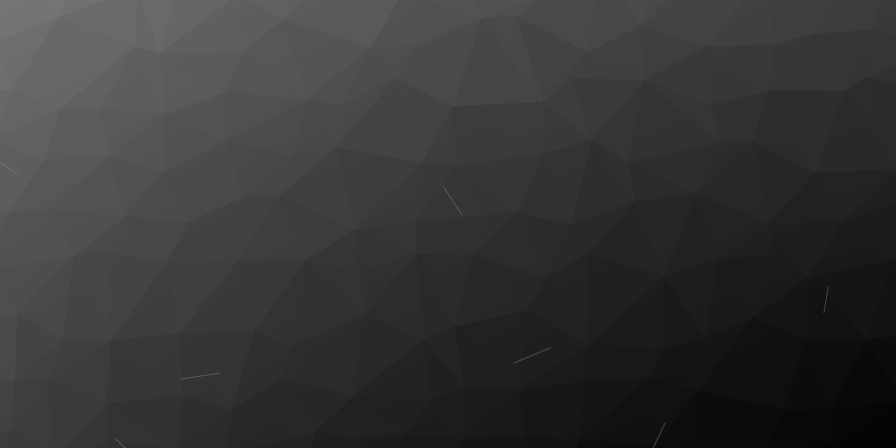
This background is drawn by a WebGL 1 fragment shader. Its source:

```glsl
precision highp float;

uniform vec2 u_resolution;

const float ROWS = 7.6; // mesh cells per canvas height

float hash(vec2 p) {
  vec3 q = fract(p.xyx * vec3(0.1031, 0.1030, 0.0973));
  q += dot(q, q.yzx + 33.33);
  return fract((q.x + q.y) * q.z);
}

// Grid corner pushed off its place
vec2 meshVertex(vec2 cell) {
  vec2 jitter = vec2(hash(cell + 17.0), hash(cell + 61.0)) - 0.5;
  return cell + 0.68 * jitter;
}

// Falloff from the bright upper left, flattening to the right
float gradientShade(vec2 p) {
  float across = 0.5 * p.x;
  float down = 1.0 - p.y;
  return 0.467 - across * (0.33 - 0.1 * across) - down * (0.28 - 0.05 * down);
}

// Signed distance to the line a-b, positive on its left
float edgeSide(vec2 p, vec2 a, vec2 b) {
  vec2 e = b - a;
  vec2 v = p - a;
  return (e.x * v.y - e.y * v.x) / length(e);
}

// Triangle shaded mostly flat: shade times coverage, coverage
vec2 facet(vec2 p, vec2 a, vec2 b, vec2 c, float pixel) {
  float inside = min(edgeSide(p, a, b), min(edgeSide(p, b, c), edgeSide(p, c, a)));
  float cover = clamp(inside / pixel + 0.5, 0.0, 1.0);
  vec2 center = (a + b + c) / 3.0;
  float variation = 0.008 * (hash(center * 40.0) - 0.5);
  float shade = gradientShade(mix(p, center, 0.82) / ROWS) + variation;
  return vec2(shade, 1.0) * cover;
}

// Blend of all facets near p, each cell split along its shorter diagonal
float meshShade(vec2 p, float pixel) {
  vec2 g = p * ROWS;
  float size = pixel * ROWS;
  vec2 sum = vec2(gradientShade(p), 1.0) * 0.001;
  for (int j = -1; j <= 1; j++) {
    for (int i = -1; i <= 1; i++) {
      vec2 cell = floor(g) + vec2(float(i), float(j));
      vec2 a = meshVertex(cell);
      vec2 b = meshVertex(cell + vec2(1.0, 0.0));
      vec2 c = meshVertex(cell + vec2(1.0, 1.0));
      vec2 d = meshVertex(cell + vec2(0.0, 1.0));
      if (distance(a, c) < distance(b, d)) {
        sum += facet(g, a, b, c, size) + facet(g, a, c, d, size);
      } else {
        sum += facet(g, a, b, d, size) + facet(g, b, c, d, size);
      }
    }
  }
  return sum.x / sum.y;
}

// Coverage of a thin line from a to b
float hairline(vec2 p, vec2 a, vec2 b, float pixel) {
  vec2 e = b - a;
  float t = clamp(dot(p - a, e) / dot(e, e), 0.0, 1.0);
  float d = length(p - a - t * e);
  return clamp((0.001 - d) / pixel + 0.5, 0.0, 1.0);
}

void main() {
  vec2 p = gl_FragCoord.xy / u_resolution * vec2(2.0, 1.0);
  float pixel = 1.0 / u_resolution.y;
  float shade = meshShade(p, pixel);

  // Light slivers along a few seams
  float seams = hairline(p, vec2(0.0, 0.638), vec2(0.039, 0.612), pixel);
  seams = max(seams, hairline(p, vec2(0.990, 0.583), vec2(1.031, 0.521), pixel));
  seams = max(seams, hairline(p, vec2(0.404, 0.154), vec2(0.490, 0.167), pixel));
  seams = max(seams, hairline(p, vec2(1.148, 0.190), vec2(1.229, 0.224), pixel));
  seams = max(seams, hairline(p, vec2(1.849, 0.359), vec2(1.839, 0.302), pixel));
  seams = max(seams, hairline(p, vec2(1.484, 0.055), vec2(1.458, 0.0), pixel));
  seams = max(seams, hairline(p, vec2(0.258, 0.021), vec2(0.279, 0.0), pixel));
  shade = mix(shade, 0.55, 0.45 * seams);

  gl_FragColor = vec4(vec3(max(shade, 0.018)), 1.0);
}
```
